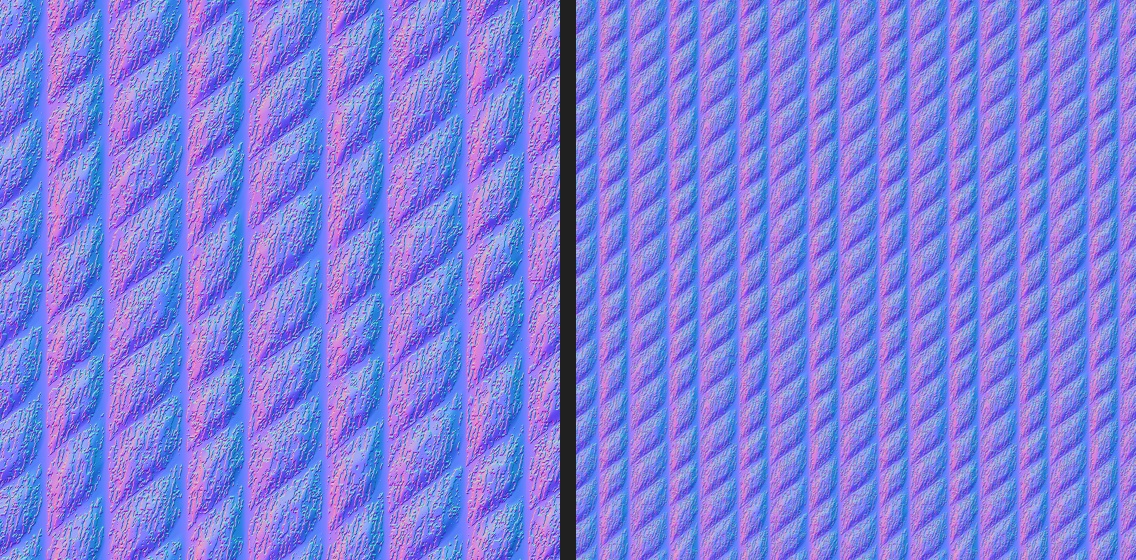
Left: one tile. Right: repeated 2 by 2.
This texture map is drawn by a WebGL 2 fragment shader. Its source:

```glsl
#version 300 es
precision highp float;
// Normal map of a coarse weave: wide and narrow columns of slanted, leaf-like
// strands with fibrous grain. A wrapping height field is built from sheared
// cells, and its slopes are encoded as red, green and blue.
#define PAIRS 4.0          // wide + narrow column pairs across
#define ROWS 8.0           // strands down each column
#define SPLIT 0.437        // share of a pair taken by the narrow column
#define PAIR_SHIFT 0.323   // where the first pair starts
#define DOME 0.0125        // strand height
#define VALLEY 0.0125      // broad height of a column
#define GRAIN 0.0038       // fibre height
#define FIBRE vec2(275.0, 56.0)
#define FRAY vec2(480.0, 310.0)
#define LEAN 0.24          // slant of the fibres
#define SLOPE_STEP 0.0007

uniform vec2 u_resolution;
out vec4 fragColor;

const float PI = 3.14159;

float hash(vec2 p) {
    return fract(sin(dot(p, vec2(127.1, 311.7))) * 43758.55);
}

float noise(vec2 p) {
    vec2 cell = floor(p), f = fract(p);
    f = f * f * (3.0 - 2.0 * f);
    float low = mix(hash(cell), hash(cell + vec2(1, 0)), f.x);
    float high = mix(hash(cell + vec2(0, 1)), hash(cell + vec2(1, 1)), f.x);
    return mix(low, high, f.y);
}

// Superellipse: sharp at upper right and lower left, round elsewhere
float leafDistance(vec2 p) {
    float power = mix(2.3, 10.0, smoothstep(-0.3, 0.3, p.x * p.y));
    vec2 a = pow(abs(p) + 1e-4, vec2(power));
    return pow(a.x + a.y, 1.0 / power);
}

float height(vec2 uv) {
    // Column: u runs from -1 to 1 across it
    float pairPos = uv.x * PAIRS - PAIR_SHIFT;
    float pair = mod(floor(pairPos), PAIRS);
    float s = fract(pairPos);
    bool narrow = s < SPLIT;
    float u = narrow ? s / SPLIT : (s - SPLIT) / (1.0 - SPLIT);
    u = u * 2.0 - 1.0;
    float halfWidth = (narrow ? SPLIT : 1.0 - SPLIT) * 0.5 / PAIRS;
    float column = pair * 2.0 + (narrow ? 1.0 : 0.0);

    // Sheared rows with slightly uneven spacing
    float rise = (narrow ? 0.36 : 0.44) * u * (0.9 + 0.1 * u * u);
    float sway = sin(2.0 * PI * (2.0 * uv.y + hash(vec2(column, 3.7))));
    float v = uv.y * ROWS - rise - (narrow ? 0.72 : 0.06);
    v += (narrow ? 0.08 : 0.03) * sway;
    vec2 id = vec2(column, mod(floor(v), ROWS));
    float f = fract(v) - 0.5;
    float g = f * 2.0;

    // Coordinates of this strand, with its own random offset
    vec2 local = vec2(u * halfWidth, (f + rise) / ROWS);
    local.x -= LEAN * local.y;
    vec2 seed = 40.0 * vec2(hash(id + 0.5), hash(id + 9.3));

    // Dome, steeper at the lower and right edges
    vec2 leaf = vec2(u - 0.06 * (1.0 - u * u), g + 0.14 * (1.0 - g * g));
    float d = leafDistance(leaf);
    d *= 1.0 + 0.06 * hash(id + 5.1) + (narrow ? 0.05 : 0.0);
    d += 0.05 * noise(local * 45.0 + seed);
    float h = DOME * (1.0 - smoothstep(0.35, 1.06, d));
    // Column pillow, flat on top with a tight valley at its sides
    h += VALLEY * (0.5 + 0.5 * cos(PI * u) - 0.14 * cos(2.0 * PI * u));

    // Broken fibres, thinning to the right and fraying past the left edge
    float fibre = 0.62 * noise(local * FIBRE + seed) + 0.38 * noise(local * FRAY + seed);
    float fringe = 0.22 * (1.0 - smoothstep(-0.8, 0.2, u));
    float cover = 0.02 - 0.4 * smoothstep(0.88, 1.22, d - fringe);
    cover -= 0.1 * smoothstep(0.4, 0.9, u);
    cover -= 0.5 * smoothstep(0.88, 1.0, abs(u)) + 0.5 * smoothstep(0.94, 1.0, abs(g));
    return h + GRAIN * smoothstep(0.4, 0.6, fibre + cover);
}

vec3 normalColor(vec2 uv) {
    vec2 e = vec2(SLOPE_STEP, 0.0);
    float dx = height(uv + e.xy) - height(uv - e.xy);
    float dy = height(uv + e.yx) - height(uv - e.yx);
    vec2 slope = vec2(dx, -dy) / (2.0 * SLOPE_STEP);
    return normalize(vec3(slope, 1.0)) * 0.5 + 0.5;
}

void main() {
    // Four samples per pixel smooth the edges
    vec3 color = vec3(0.0);
    for (int i = 0; i < 4; i++) {
        vec2 offset = vec2(i % 2, i / 2) * 0.5 - 0.25;
        color += normalColor((gl_FragCoord.xy + offset) / u_resolution);
    }
    fragColor = vec4(color * 0.25, 1.0);
}
```
